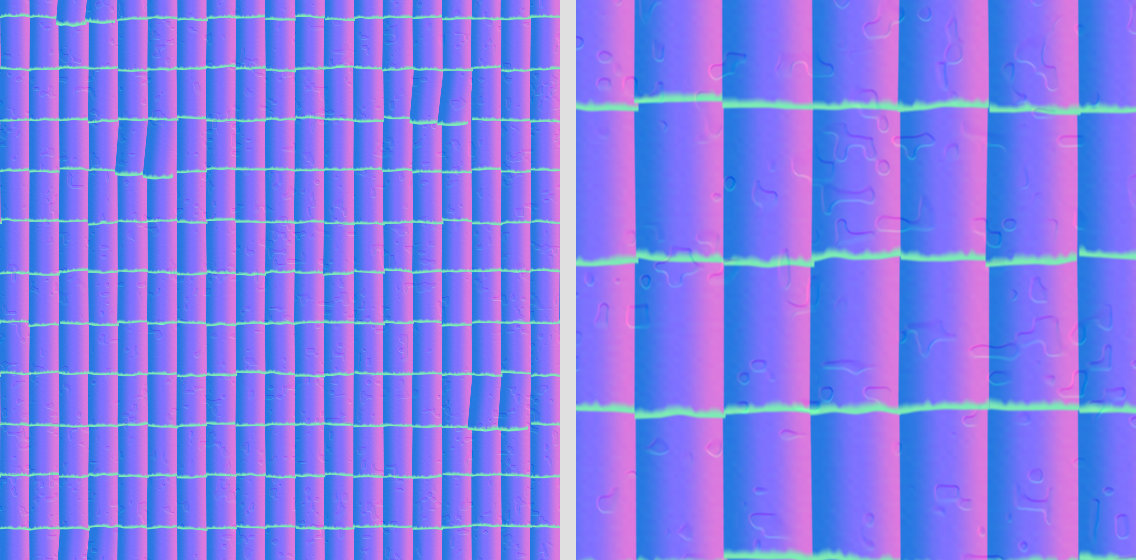
Left, the full canvas; right, a detail of the centre.
This texture map is drawn by a three.js fragment shader. Its source:

```glsl
// Normal map of a clay tile roof: 19 by 11 half-round tiles with bright lower lips.
// Tiles are painted from the lower course up, each with a hashed shift, tilt and lip;
// a few pairs have slipped and lean. Wrapped noise adds chips and grain.
#define GRID vec2(19.0, 11.0)
#define COURSE_START 0.63
#define LEFT_FLANK vec3(0.15, 0.475, 0.88)
#define CROWN vec3(0.50, 0.445, 1.00)
#define RIGHT_FLANK vec3(0.86, 0.475, 0.87)
#define LIP_COLOR vec3(0.49, 0.92, 0.71)
#define LIP_HEIGHT 0.075
#define SLIP_SHARE 0.035
#define SLIP_DROP 0.08
#define SLIP_LEAN 0.15
#define RELIEF 0.13
#define SOFT 0.013

varying vec2 vUv;

float hash(vec2 p) {
  vec3 q = fract(p.xyx * vec3(0.1031, 0.1030, 0.0973));
  q += dot(q, q.yzx + 33.33);
  return fract((q.x + q.y) * q.z);
}

// Value noise that repeats after a whole number of cells
float noise(vec2 p, vec2 period) {
  vec2 i = floor(p);
  vec2 f = fract(p);
  f = f * f * (3.0 - 2.0 * f);
  vec2 a = mod(i, period);
  vec2 b = mod(i + 1.0, period);
  return mix(mix(hash(a), hash(vec2(b.x, a.y)), f.x),
             mix(hash(vec2(a.x, b.y)), hash(b), f.x), f.y);
}

// Surface height: sparse chips over fine grain
float surfaceHeight(vec2 uv) {
  float chips = smoothstep(0.62, 0.76, noise(uv * 120.0, vec2(120.0)));
  chips *= smoothstep(0.50, 0.70, noise(uv * 43.0 + 7.0, vec2(43.0)));
  return chips + 0.22 * noise(uv * 290.0, vec2(290.0));
}

// Colour across the half-round tile, x from 0 to 1
vec3 barrelColor(float x) {
  vec3 color = mix(LEFT_FLANK, CROWN, smoothstep(0.05, 0.50, x));
  return mix(color, RIGHT_FLANK, smoothstep(0.50, 0.95, x));
}

// Paints one tile over what lies below it
vec3 layTile(vec3 under, vec2 p, vec2 cell) {
  vec2 id = mod(cell, GRID);
  vec2 q = p - cell;
  float slipped = step(1.0 - SLIP_SHARE, hash(vec2(floor(id.x * 0.5) + 61.0, id.y + 5.0)));
  float shift = hash(id + 13.0) - 0.5;
  float drop = hash(id + 29.0) - 0.5;
  float tilt = hash(id + 47.0) - 0.5;

  // Sideways shift and lean about the upper part of the tile
  float lean = 0.05 * tilt + slipped * SLIP_LEAN * (0.8 + 0.4 * hash(id + 71.0));
  float x = q.x + 0.03 * shift + lean * clamp(0.8 - q.y, -0.2, 1.0);

  // Uneven lower end, sagging where the tile has slipped
  float wobble = noise(vec2(vUv.x * 76.0, id.y), vec2(76.0, GRID.y)) - 0.5;
  float sag = x * (1.0 - x);
  float end = 0.075 * drop + 0.06 * tilt * (x - 0.5) + 0.025 * wobble;
  end -= slipped * (SLIP_DROP + 0.12 * sag);
  float y = q.y - end;

  // Lip with a ragged upper fringe
  float streak = noise(vec2(vUv.x * 304.0, id.y), vec2(304.0, GRID.y));
  float lipTop = LIP_HEIGHT * (0.7 + 0.6 * streak) * (1.0 + 0.4 * slipped);
  float lip = 1.0 - smoothstep(0.2 * lipTop, lipTop, y);

  float turn = 0.07 * (hash(id + 97.0) - 0.5) - 0.10 * slipped;
  vec3 color = mix(barrelColor(x + turn), LIP_COLOR, lip);

  float cover = smoothstep(-SOFT, SOFT, x) * (1.0 - smoothstep(1.03 - SOFT, 1.03 + SOFT, x));
  cover *= smoothstep(-SOFT, SOFT, y);
  return mix(under, color, cover);
}

void main() {
  vec2 p = vUv * GRID - vec2(0.0, COURSE_START);
  vec2 cell = floor(p);
  vec3 color = CROWN;

  // Upper courses cover lower ones, right tiles cover left ones
  for (int row = -1; row <= 1; row++) {
    for (int column = -1; column <= 1; column++) {
      color = layTile(color, p, cell + vec2(float(column), float(row)));
    }
  }

  // Slopes of the worn surface tip the normal
  vec2 e = vec2(0.0015, 0.0);
  float h = surfaceHeight(vUv);
  vec2 slope = vec2(surfaceHeight(vUv + e.xy), surfaceHeight(vUv + e.yx)) - h;
  color.rg += RELIEF * slope;

  gl_FragColor = vec4(clamp(color, 0.0, 1.0), 1.0);
}
```
